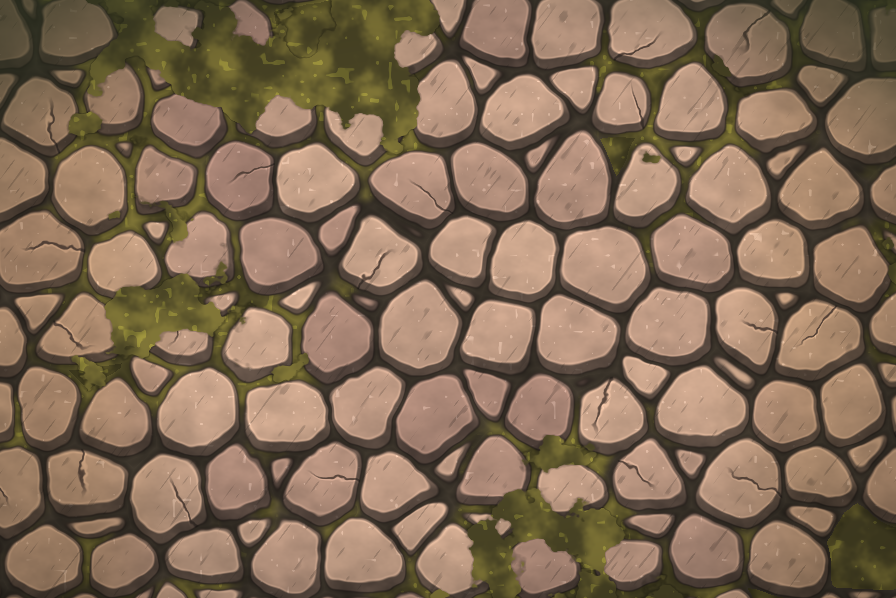
Give the GLSL for this texture, as a Shadertoy shader.

```glsl
// Weathered cobblestone paving with chiselled edges, cracks and mossy joints.

const vec2 GRID = vec2(0.137, 0.125);

float hash(vec2 p) {
    vec3 q = fract(p.xyx * vec3(0.1031, 0.1030, 0.0973));
    q += dot(q, q.yzx + 33.33);
    return fract((q.x + q.y) * q.z);
}

float noise(vec2 p) {
    vec2 i = floor(p), f = fract(p);
    f = f * f * (3.0 - 2.0 * f);
    return mix(mix(hash(i), hash(i + vec2(1, 0)), f.x),
               mix(hash(i + vec2(0, 1)), hash(i + vec2(1, 1)), f.x), f.y);
}

float fbm(vec2 p) {
    float sum = 0.0, amp = 0.5;
    for (int i = 0; i < 4; i++) {
        sum += amp * noise(p);
        p = mat2(1.6, 1.2, -1.2, 1.6) * p + 7.3;
        amp *= 0.5;
    }
    return sum / 0.94;
}

// Stone centre (xy) and power weight (z); kind 1 is an optional pebble at a joint.
vec3 site(vec2 cell, float kind) {
    vec2 seed = cell + 61.0 + kind * 37.0;
    vec2 h = vec2(hash(seed), hash(seed + 19.7)) - 0.5;
    float size = hash(seed + 5.3);
    float stagger = 0.5 * mod(cell.y, 2.0);
    if (kind < 0.5)
        return vec3((cell + vec2(0.5 + stagger, 0.5) + h * vec2(0.44, 0.3)) * GRID,
                    0.0025 + 0.0026 * size);
    return vec3((cell + vec2(1.0 + stagger, 0.93) + h * 0.3) * GRID,
                size < 0.55 ? 0.0022 * size : -1.0);
}

void mainImage(out vec4 fragColor, in vec2 fragCoord) {
    vec2 uv = fragCoord / iResolution.y;
    vec2 centred = fragCoord / iResolution.xy - 0.5;
    float aa = 1.2 / iResolution.y;
    vec2 p = uv + 0.012 * (vec2(noise(uv * 17.0), noise(uv * 17.0 + 40.0)) - 0.5)
                + 0.004 * (vec2(noise(uv * 60.0), noise(uv * 60.0 + 90.0)) - 0.5);
    vec2 base = floor(p / GRID);

    // Find the stone that owns this point.
    vec3 own = vec3(0);
    vec3 ownId = vec3(0);
    float best = 1e5;
    for (int k = 0; k < 50; k++) {
        vec3 id = vec3(base + vec2(k % 5, (k / 5) % 5) - 2.0, k / 25);
        vec3 s = site(id.xy, id.z);
        float power = dot(p - s.xy, p - s.xy) - s.z;
        if (s.z > -0.5 && power < best) { best = power; own = s; ownId = id; }
    }

    // Rounded distances to the outline and to the flat top, which is cut back below.
    float seed = hash(ownId.xy + ownId.z * 51.0 + 13.0);
    float bevel = mix(1.0, 0.55, ownId.z);
    float outerSum = 0.0, topSum = 0.0;
    vec2 normal = vec2(0);
    for (int k = 0; k < 50; k++) {
        vec3 id = vec3(base + vec2(k % 5, (k / 5) % 5) - 2.0, k / 25);
        vec3 s = site(id.xy, id.z);
        vec2 span = s.xy - own.xy;
        float len = length(span);
        if (s.z < -0.5 || len < 1e-4) continue;
        vec2 n = span / len;
        float d = (dot(p - s.xy, p - s.xy) - s.z - best) / (2.0 * len);
        float inset = bevel * (0.0035 + 0.013 * max(-n.y, 0.0) + 0.003 * max(n.x, 0.0));
        outerSum += exp(-150.0 * d);
        float w = exp(-150.0 * (d - inset));
        topSum += w;
        normal += n * w;
    }
    normal /= topSum;
    float mossField = fbm(uv * 4.5 + 3.0) + 0.12 * (fbm(uv * 22.0) - 0.5);
    float gap = 0.002 + 0.006 * smoothstep(0.4, 0.7, mossField);
    float outer = -log(outerSum) / 150.0 - gap;
    float top = -log(topSum) / 150.0 - gap;
    float bare = step(seed, 0.05);

    // Stone faces: warm tones, soft brushwork, scratches and specks.
    float grain = fbm(uv * vec2(26, 34)) - 0.5;
    float tone = hash(ownId.xy + 71.0);
    vec3 stone = mix(vec3(0.76, 0.62, 0.525), vec3(0.62, 0.485, 0.43), tone * tone);
    stone = mix(stone, vec3(0.68, 0.54, 0.41), smoothstep(0.27, 0.42, abs(centred.x)) * 0.7);
    stone *= 1.0 + 0.22 * grain + 0.9 * dot(p - own.xy, vec2(-0.3, 0.8));
    vec2 streak = mat2(0.8, 0.6, -0.6, 0.8) * uv;
    stone *= 1.0 - 0.16 * smoothstep(0.83, 0.95, noise(streak * vec2(200, 32)));
    stone += 0.11 * smoothstep(0.9, 0.97, noise(uv * 110.0));

    // Jagged cracks across some stones.
    float angle = 6.283 * hash(ownId.xy + 8.0);
    vec2 across = vec2(cos(angle), sin(angle));
    float crack = dot(p - own.xy, across) + 0.035 * (fbm(uv * 24.0 + 8.0) - 0.5) + 0.008;
    float cracked = step(0.74, hash(ownId.xy + 29.0)) * (1.0 - ownId.z);
    cracked *= smoothstep(-0.035, 0.0, dot(p - own.xy, vec2(-across.y, across.x)));
    stone *= 1.0 + 0.15 * cracked * smoothstep(0.003, 0.0, abs(crack - 0.004));
    stone = mix(stone, vec3(0.27, 0.21, 0.18), 0.85 * cracked * smoothstep(0.0012 + aa, 0.0006, abs(crack)));

    // Facets, lit from above, with a pale chipped rim.
    vec3 facet = stone * mix(0.49, 0.82, smoothstep(-0.8, 0.8, normal.y - 0.25 * normal.x));
    facet = mix(facet, vec3(0.37, 0.32, 0.29), 0.3) * (0.95 + 0.35 * grain);
    stone *= 1.0 + 0.13 * smoothstep(0.005, 0.001, top);
    vec3 color = mix(facet, stone, smoothstep(-aa, aa, top));
    color *= mix(0.5, 1.0, smoothstep(0.0, 0.0035, outer));

    // Earth and moss between and over the stones.
    vec3 moss = mix(vec3(0.28, 0.26, 0.14), vec3(0.49, 0.45, 0.21), smoothstep(0.3, 0.7, fbm(uv * 19.0 + 5.0)));
    moss += vec3(0.13, 0.13, 0.03) * smoothstep(0.82, 0.9, noise(uv * 95.0 + 30.0));
    vec3 earth = vec3(0.25, 0.22, 0.18) * (1.0 + 0.5 * grain);
    float mossy = max(bare, smoothstep(0.43, 0.54, mossField));
    vec3 ground = mix(earth, moss, mossy) * mix(0.75, 1.0, smoothstep(-0.004, 0.012, mix(-outer, outer, bare)));
    color = mix(ground, color, smoothstep(-aa, aa, outer) * (1.0 - bare));
    float creep = mossField - 0.63 - 3.5 * max(top, 0.0) + 0.15 * grain;
    color *= 1.0 - 0.25 * smoothstep(-0.025, 0.0, creep);
    color = mix(color, moss, smoothstep(-0.006, 0.006, creep));

    // Shade towards the border, greenest in the upper corners.
    float corner = smoothstep(0.5, 0.72, length(centred + vec2(0, 0.04)));
    color = mix(color, vec3(0.22, 0.25, 0.16), 0.6 * corner * smoothstep(0.0, 0.4, centred.y));
    color *= 1.03 - 0.24 * smoothstep(0.3, 0.7, length(centred));
    fragColor = vec4(clamp(color, 0.0, 1.0), 1.0);
}
```
